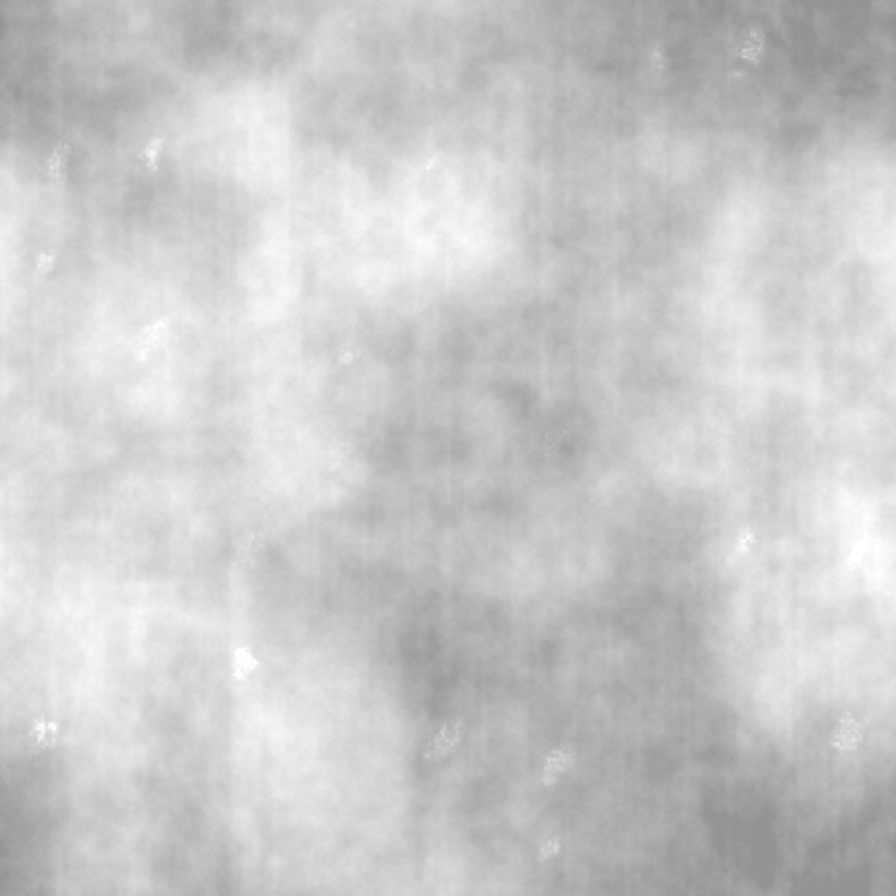
This texture is drawn by a WebGL 1 fragment shader. Its source:

```glsl
precision highp float;
// Seamless pale grey mist with soft vertical streaks and small white flecks.

uniform vec2 u_resolution;

float hash(vec2 p, float seed) {
  vec3 q = fract(vec3(p.xyx + seed * 7.13) * vec3(0.1031, 0.1030, 0.0973));
  q += dot(q, q.yzx + 33.33);
  return fract((q.x + q.y) * q.z);
}

// Value noise centred on zero that wraps after "period" cells.
float wrapNoise(vec2 uv, vec2 period, float seed) {
  vec2 p = uv * period;
  vec2 cell = floor(p);
  vec2 f = p - cell;
  f = f * f * f * (f * (f * 6.0 - 15.0) + 10.0);
  vec2 lo = mod(cell, period);
  vec2 hi = mod(cell + 1.0, period);
  float bottom = mix(hash(lo, seed), hash(vec2(hi.x, lo.y), seed), f.x);
  float top = mix(hash(vec2(lo.x, hi.y), seed), hash(hi, seed), f.x);
  return mix(bottom, top, f.y) - 0.5;
}

float cloud(vec2 uv, float period, float gain, float seed) {
  float sum = 0.0;
  float amplitude = 1.0;
  for (int i = 0; i < 5; i++) {
    sum += amplitude * wrapNoise(uv, vec2(period), seed + float(i));
    amplitude *= gain;
    period *= 2.0;
  }
  return sum;
}

// Broad dark bands down to hairlines, plus faint cross threads.
float streaks(vec2 uv) {
  float s = 0.18 * wrapNoise(uv, vec2(6.0, 2.0), 21.0);
  s += 0.035 * wrapNoise(uv, vec2(24.0, 2.0), 22.0);
  s += 0.024 * wrapNoise(uv, vec2(64.0, 3.0), 23.0);
  s += 0.018 * wrapNoise(uv, vec2(150.0, 5.0), 24.0);
  s += 0.014 * wrapNoise(uv, vec2(4.0, 70.0), 25.0);
  return s;
}

// Sparse slanted patches, each broken up into fine bright grains.
float flecks(vec2 uv) {
  vec2 p = uv * 9.0;
  vec2 cell = mod(floor(p), 9.0);
  vec2 centre = 0.35 + 0.3 * vec2(hash(cell, 31.0), hash(cell, 32.0));
  vec2 d = fract(p) - centre;
  d = vec2(d.x - 0.4 * d.y, d.y) * vec2(1.4, 1.0);
  float radius = mix(0.16, 0.32, hash(cell, 33.0));
  float ragged = 0.9 * wrapNoise(uv, vec2(70.0), 35.0);
  float patchMask = 1.0 - smoothstep(0.2, 1.0, length(d) / radius + ragged);
  patchMask *= 1.0 - smoothstep(0.26, 0.34, length(d));
  float present = step(0.77, hash(cell, 34.0));
  float ridge = abs(wrapNoise(uv, vec2(130.0, 100.0), 36.0));
  float threads = 1.0 - smoothstep(0.0, 0.2, ridge);
  float grain = 0.5 + wrapNoise(uv, vec2(230.0), 37.0);
  float strength = mix(0.35, 1.0, hash(cell, 38.0));
  return present * patchMask * strength * (0.2 + 0.5 * grain + 0.6 * threads * grain);
}

void main() {
  vec2 uv = gl_FragCoord.xy / u_resolution;

  // Bend the clouds so that their lattice does not show.
  vec2 bend = vec2(cloud(uv, 5.0, 0.5, 41.0), cloud(uv, 5.0, 0.5, 51.0));
  float mist = cloud(uv + 0.05 * bend, 4.0, 0.55, 1.0);

  // Woolly mottling over the mist, left unbent to stay crisp.
  float mottle = cloud(uv + 0.006 * bend, 26.0, 0.76, 61.0);

  float grey = 0.802 + 0.27 * mist + 0.042 * mottle + streaks(uv);
  grey += 0.18 * flecks(uv);
  gl_FragColor = vec4(vec3(clamp(grey, 0.58, 1.0)), 1.0);
}
```
